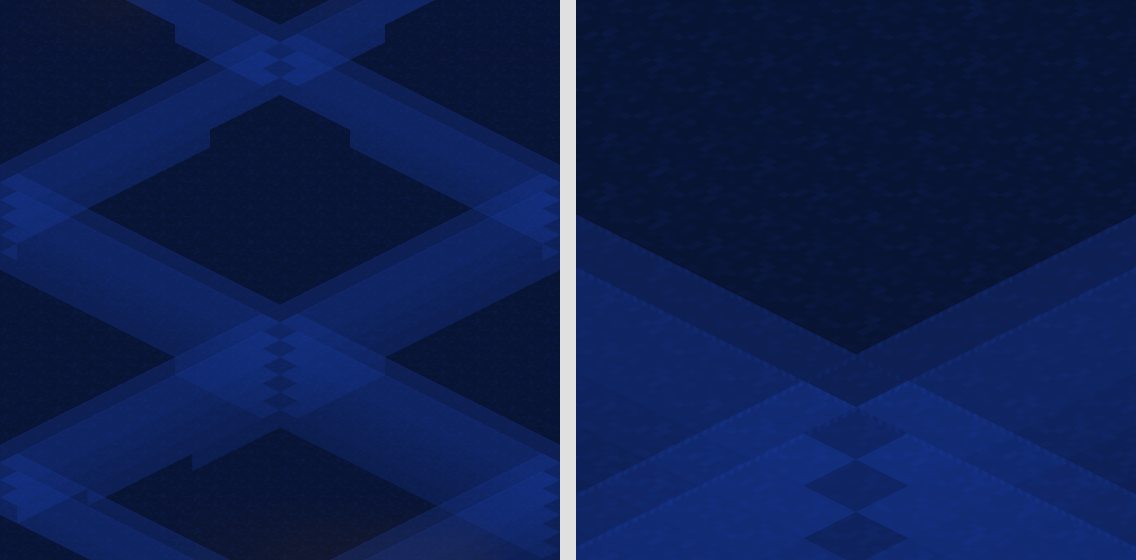
Left: the whole. Right: its middle third, enlarged.
Give the GLSL for this pattern, as a Shadertoy shader.

```glsl
#define STEPS 32.0          // terrace steps per canvas height
#define PERIOD 0.5          // vertical spacing of the bands
#define BAND_TOP 0.2943     // first band edge, measured from the top
#define PEAK_Y 0.545        // height where bands are thickest
#define PEAK_STEPS 7.1      // thickness there, in steps
#define FLECK_GAIN 0.16     // strength of the fine weave
#define NIGHT vec3(0.034, 0.080, 0.212)
#define GLOW vec3(0.034, 0.087, 0.245)
#define WARM vec3(0.035, 0.012, -0.025)

float hash(vec2 p) {
    vec3 q = fract(p.xyx * vec3(0.1031, 0.1030, 0.0973));
    q += dot(q, q.yzx + 33.33);
    return fract((q.x + q.y) * q.z);
}

float noise(vec2 p) {
    vec2 i = floor(p), f = fract(p);
    f = f * f * (3.0 - 2.0 * f);
    return mix(mix(hash(i), hash(i + vec2(1, 0)), f.x),
               mix(hash(i + vec2(0, 1)), hash(i + vec2(1, 1)), f.x), f.y);
}

// Whole number of steps a band covers at a place on its upper edge
float thickness(vec2 edge) {
    float d = edge.y - PEAK_Y;
    float loss = d < 0.0 ? -6.0 * d : 11.0 * (1.0 - edge.x) * d;
    return floor(PEAK_STEPS - loss + 0.5);
}

// x: brightness, y: step index, z: dotted rim; slope is +0.5 or -0.5
vec3 band(vec2 p, float slope) {
    float depth = fract((p.y - slope * p.x - BAND_TOP) / PERIOD) * PERIOD * STEPS;
    float level = floor(depth);
    float column = (floor(p.x * STEPS) + 0.5) / STEPS;
    vec2 edge = vec2(column, p.y - depth / STEPS + slope * (column - p.x));
    if (level >= thickness(edge)) return vec3(0.0, -1.0, 0.0);

    float shade = level < 1.0 ? 0.48 : 0.72 - 0.075 * max(level - 2.0, 0.0);
    float dots = step(0.5, fract(p.x * STEPS * 6.0));
    float rim = step(fract(depth), 0.1) * step(level, 1.0) * dots;
    return vec3(shade, level, rim);
}

// Small diagonal dashes repeating in each isometric cell
float flecks(vec2 p) {
    vec2 iso = vec2(p.y + 0.5 * p.x, p.y - 0.5 * p.x) * STEPS;
    vec2 fine = floor(iso * 8.0);
    float dash = hash(mod(fine, 8.0) + 3.0);
    float wear = hash(fine + 71.0);
    float streak = hash(vec2(mod(fine.x, 8.0), floor(mod(fine.y, 8.0) / 3.0)) + 17.0);
    return step(0.55, dash) * (0.35 + 0.65 * wear) * (0.5 + streak) - 0.2;
}

vec3 terraces(vec2 p) {
    vec3 falling = band(p, 0.5);
    vec3 rising = band(p, -0.5);

    // Crossings add light, except where both bands share a step
    float light = max(falling.x, rising.x);
    if (falling.y != rising.y) light += 0.55 * min(falling.x, rising.x);
    light += 0.18 * max(falling.z, rising.z);
    light += FLECK_GAIN * flecks(p) * (light > 0.0 ? 0.65 : 1.0);

    // Faint warm stains near the upper and lower ends
    float ends = smoothstep(0.36, 0.5, abs(p.y - 0.5));
    float stain = ends * smoothstep(0.4, 0.9, noise(p * 5.0 + 2.0));
    return NIGHT + GLOW * light + WARM * stain;
}

void mainImage(out vec4 fragColor, in vec2 fragCoord) {
    vec3 sum = vec3(0.0);
    // Nine samples smooth every edge
    for (int i = 0; i < 9; i++) {
        vec2 offset = (vec2(i % 3, i / 3) - 1.0) / 3.0;
        vec2 p = (fragCoord + offset) / iResolution.xy;
        sum += terraces(vec2(p.x, 1.0 - p.y));
    }
    fragColor = vec4(sum / 9.0, 1.0);
}
```
